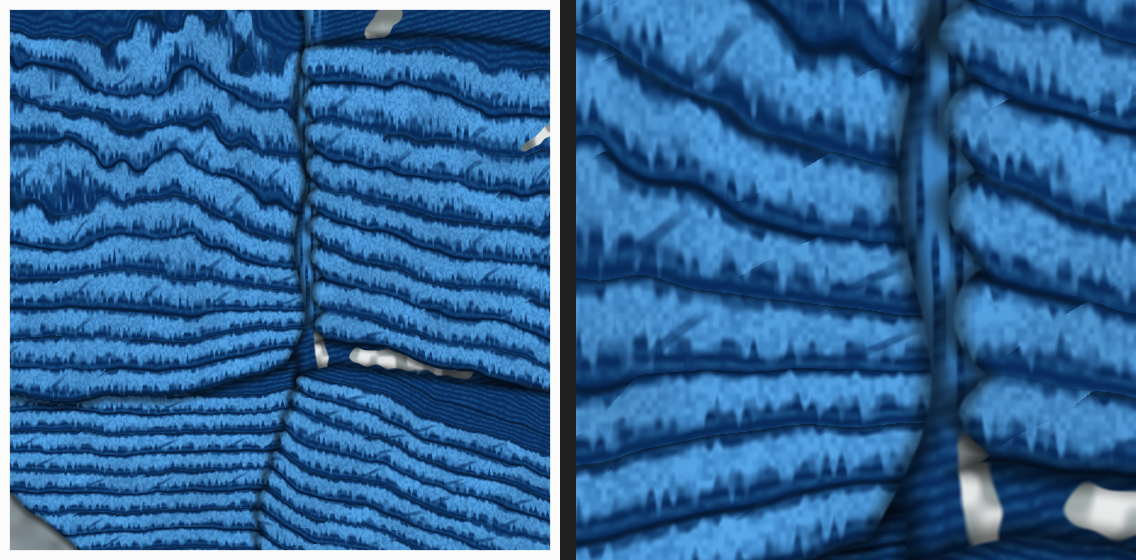
Left, the full canvas; right, a detail of the centre.
Write a three.js fragment shader that draws this texture.

```glsl
varying vec2 vUv;

const vec3 LIGHT = vec3(0.33, 0.63, 0.88);
const vec3 MID = vec3(0.17, 0.43, 0.68);
const vec3 DEEP = vec3(0.03, 0.17, 0.36);
const vec3 SLATE = vec3(0.10, 0.31, 0.52);
const vec3 PLASTIC = vec3(0.62, 0.66, 0.66);
const vec3 FLOOR_TONE = vec3(0.51, 0.56, 0.58);
const vec3 BORDER = vec3(0.99, 0.99, 0.99);

float hash(vec2 p) {
  vec3 q = fract(vec3(p.xyx) * 0.1031);
  q += dot(q, q.yzx + 33.33);
  return fract((q.x + q.y) * q.z);
}

float noise(vec2 p) {
  vec2 i = floor(p), f = fract(p);
  f = f * f * (3.0 - 2.0 * f);
  return mix(mix(hash(i), hash(i + vec2(1.0, 0.0)), f.x),
             mix(hash(i + vec2(0.0, 1.0)), hash(i + 1.0), f.x), f.y);
}

float segment(vec2 p, vec2 a, vec2 b) {
  vec2 ab = b - a;
  return length(p - a - ab * clamp(dot(p - a, ab) / dot(ab, ab), 0.0, 1.0));
}

// Uneven sag of the folds, in fold units
float rumple(vec2 p, float seed, float amount) {
  float broad = noise(p * vec2(9.0, 7.0) + seed) - 0.5;
  float small = noise(p * vec2(32.0, 24.0) + seed) - 0.5;
  return amount * (broad + 0.35 * small);
}

// Stitched loops in the shaded parts
vec3 ripples(vec2 p, float rows) {
  float wobble = 0.3 * sin(p.x * 330.0) + 1.2 * noise(p * 40.0);
  float ridge = 0.5 + 0.5 * sin(6.2832 * rows + wobble);
  float loops = noise(p * vec2(240.0, 200.0));
  return mix(DEEP, SLATE, ridge * (0.3 + 0.7 * loops));
}

// One pile of folds: v counts folds downward, its fraction shades each one
vec3 foldedCloth(vec2 p, float v, float seed) {
  float row = floor(v);
  float along = p.x * 8.0 + 5.0 * hash(vec2(row, seed)) + 0.5 * (v - row);
  vec2 cell = vec2(floor(along), row + seed);
  float f = v - row + 0.14 * (hash(cell) - 0.5);
  float fibre = noise(p * vec2(230.0, 65.0)) - 0.5;
  float grain = noise(p * vec2(300.0, 230.0));
  float lit = smoothstep(0.07, 0.24, f + 0.14 * fibre)
            * (1.0 - smoothstep(0.54, 0.88, f + 0.42 * fibre));
  lit *= smoothstep(-0.1, 0.1, v);
  float cut = 1.0 - smoothstep(0.015, 0.06, abs(fract(along) - 0.5));
  cut *= step(0.55, hash(cell + 7.3)) * smoothstep(0.2, 0.5, f);
  vec3 pile = mix(MID, LIGHT, clamp(0.38 + 0.75 * grain + 0.25 * fibre, 0.0, 1.0));
  pile *= 0.91 + 0.14 * noise(p * 14.0 + seed);
  float crease = smoothstep(0.0, 0.09, abs(f - 0.02));
  vec3 shade = ripples(p, v * 4.5) * mix(0.6, 1.0, crease);
  return mix(shade, pile, lit * (1.0 - 0.6 * cut));
}

// Lays a pile over the base, with a rounded rim and cast shadow
vec3 layOver(vec3 base, vec3 cloth, float d) {
  base *= mix(0.45, 1.0, smoothstep(0.0, 0.018, -d));
  cloth *= mix(0.55, 1.0, smoothstep(0.0, 0.014, d));
  return mix(base, cloth, smoothstep(-0.0015, 0.0015, d));
}

vec3 addPlastic(vec3 base, vec2 p, vec2 a, vec2 b, float width) {
  float d = segment(p, a, b) + 0.012 * (noise(p * 55.0) - 0.5);
  float glare = smoothstep(0.5, 0.8, noise(p * vec2(60.0, 45.0)));
  vec3 film = mix(PLASTIC * (0.65 + 0.5 * noise(p * 35.0)), BORDER, 0.75 * glare);
  return mix(base, film, 1.0 - smoothstep(width - 0.002, width + 0.002, d));
}

void main() {
  // y is measured downward from the top
  vec2 p = vec2(vUv.x, 1.0 - vUv.y);
  float x = p.x, y = p.y;

  // Gap with hanging fibres
  float strands = noise(p * vec2(210.0, 35.0));
  float hanging = 1.0 - smoothstep(0.02, 0.05, abs(x - 0.545 + 0.02 * sin(y * 9.0)));
  hanging *= 1.0 - smoothstep(0.52, 0.62, y);
  vec3 color = mix(ripples(p, y * 95.0 + x * 25.0), mix(MID, LIGHT, 0.7 * strands),
                   hanging * smoothstep(0.1, 0.55, strands));
  color = addPlastic(color, p, vec2(0.70, 0.02), vec2(0.67, 0.06), 0.018);
  color = addPlastic(color, p, vec2(0.53, 0.69), vec2(0.56, 0.705), 0.019);
  color = addPlastic(color, p, vec2(0.565, 0.60), vec2(0.58, 0.66), 0.009);
  color = addPlastic(color, p, vec2(0.64, 0.637), vec2(0.83, 0.66), 0.014);

  // Lower left pile and floor corner
  float corner = 0.86 + 0.85 * x - y + 0.012 * noise(p * 25.0);
  color = mix(color, FLOOR_TONE * (0.8 + 0.4 * noise(p * 40.0)), step(x, 0.3) * step(0.7, y));
  float v = (y - 0.70 + 0.02 * (x - 0.25)) / 0.0355 + rumple(p, 3.0, 0.45);
  color = layOver(color, foldedCloth(p, v, 11.0), min(min(corner, y - 0.64), 0.53 - x));

  // Upper left pile, its folds gathered toward the right
  float u = y - 0.56;
  float gather = smoothstep(0.3, 0.54, x) * exp(-4.0 * abs(u));
  float q = 0.47 + u * (1.0 + 0.9 * gather);
  v = 0.5 + 11.0 * q + 7.0 * q * q + rumple(p, 17.0, mix(1.7, 0.45, smoothstep(0.1, 0.6, y)));
  float rim = 0.535 - x + 0.01 * sin(y * 25.0) - 0.9 * pow(max(y - 0.56, 0.0), 1.6);
  color = layOver(color, foldedCloth(p, v, 23.0), min(rim, (10.1 - v) * 0.045));

  // Upper right pile, sloping more toward its base
  q = y - 0.13 - (0.06 + 0.4 * max(y - 0.13, 0.0)) * (x - 0.65);
  v = 0.5 + 14.0 * q + 7.8 * q * q + rumple(p, 31.0, 0.6);
  rim = x - 0.55 - 0.05 * y + 0.018 * abs(sin(3.1416 * v));
  float top = y - 0.065 - 0.5 * pow(abs(x - 0.75), 2.0);
  color = layOver(color, foldedCloth(p, v, 41.0), min(min(rim, top), (9.1 - v) * 0.045));
  color = addPlastic(color, p, vec2(0.94, 0.265), vec2(0.985, 0.23), 0.007);

  // Lower right pile, rounded at its left side
  float slope = 0.33 * (x - 0.59) - 0.9 * pow(max(0.56 - x, 0.0), 1.5);
  v = 0.5 + (y - 0.703 - slope) / 0.041 + rumple(p, 53.0, 0.6);
  rim = x - 0.468 - 0.32 * max(0.9 - y, 0.0) + 0.01 * abs(sin(3.1416 * v));
  top = y - 0.652 - 0.13 * (x - 0.6) - 4.0 * pow(max(0.62 - x, 0.0), 2.0);
  color = layOver(color, foldedCloth(p, v, 67.0), min(rim, top));

  // White margin
  vec2 m = abs(p - 0.5);
  color = mix(color, BORDER, smoothstep(0.4815, 0.4835, max(m.x, m.y)));
  gl_FragColor = vec4(color, 1.0);
}
```
